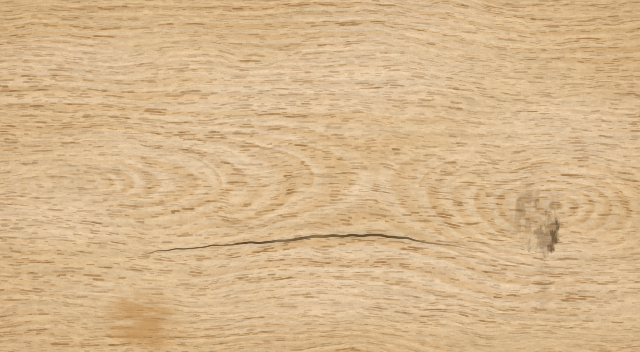
This texture is drawn by a Shadertoy shader. Its source:

```glsl
// Pale oak board: looping growth rings, fine pores, a knot, a thin crack and a stain.

const vec3 BASE_WOOD  = vec3(0.878, 0.762, 0.600);
const vec3 PALE_WOOD  = vec3(0.912, 0.815, 0.695);
const vec3 RING_WOOD  = vec3(0.780, 0.605, 0.385);
const vec3 PORE_WOOD  = vec3(0.600, 0.435, 0.255);
const vec3 STAIN_WOOD = vec3(0.720, 0.500, 0.250);
const vec3 KNOT_WOOD  = vec3(0.400, 0.310, 0.210);
const vec3 CRACK_WOOD = vec3(0.310, 0.235, 0.135);

const float RING_COUNT = 42.0;
const float RING_DEPTH = 0.55;
const float PORE_DEPTH = 0.55;
const float FIBRE_DEPTH = 0.075;
const float LOOP_REACH = 0.21;
const vec2 KNOT_POS = vec2(1.55, 0.325);
const vec2 STAIN_POS = vec2(0.41, 0.09);

float hash(vec2 p) {
    vec3 q = fract(vec3(p.xyx) * 0.1031);
    q += dot(q, q.yzx + 33.33);
    return fract((q.x + q.y) * q.z);
}

float noise(vec2 p) {
    vec2 cell = floor(p), f = fract(p);
    f = f * f * (3.0 - 2.0 * f);
    return mix(mix(hash(cell), hash(cell + vec2(1, 0)), f.x),
               mix(hash(cell + vec2(0, 1)), hash(cell + vec2(1, 1)), f.x), f.y);
}

float fbm(vec2 p) {
    float sum = 0.0, gain = 0.5;
    for (int i = 0; i < 4; i++) {
        sum += gain * noise(p);
        p = p * 2.03 + 17.7;
        gain *= 0.5;
    }
    return sum / 0.9375;
}

float bump(vec2 p, vec2 centre, vec2 size) {
    vec2 d = (p - centre) / size;
    return exp(-dot(d, d));
}

// x: ring distance, looping round two hearts on one axis. y: height along the fibres.
vec2 growthField(vec2 p) {
    p.y += 0.050 * (fbm(p * vec2(2.0, 3.0) + 4.0) - 0.5);
    p.y += 0.016 * (noise(p * vec2(7.0, 12.0)) - 0.5) + 0.005 * (noise(p * vec2(24.0, 36.0)) - 0.5);
    float dy = p.y - 0.485 + 0.075 * smoothstep(1.0, 1.5, p.x);
    float slope = min(0.34 * abs(p.x - 0.24), 0.55 * abs(p.x - 1.58));
    float along = LOOP_REACH * tanh(slope / LOOP_REACH);
    float ring = sqrt(dy * dy + along * along * exp(-dy * dy / 0.055));
    return vec2(ring, mix(p.y, 0.485 + ring * dy / (abs(dy) + 0.14), 0.4));
}

// Growth rings: a slow rise and a quick fall, with uneven strength.
float rings(vec2 p, float h) {
    float side = step(0.47, p.y) * smoothstep(0.1, 0.2, h);
    float phase = h * RING_COUNT + 1.8 * noise(vec2(p.x * 1.2 + 9.0 * side, h * 10.0));
    float t = fract(phase);
    float line = smoothstep(0.10, 0.74, t) * (1.0 - smoothstep(0.80, 1.0, t));
    float strength = 0.35 + 0.65 * hash(vec2(floor(phase), 7.0));
    float patches = smoothstep(0.25, 0.70, fbm(p * vec2(2.2, 7.0) + 9.0));
    return line * strength * (0.35 + 0.65 * patches);
}

// Rows of thin dashes of random length, place and darkness.
float dashes(vec2 p, float rows, float cellLength, float density) {
    float row = floor(p.y * rows);
    float x = p.x / cellLength + 31.0 * hash(vec2(row, 3.0));
    vec2 cell = vec2(floor(x), row);
    float extent = 0.15 + 0.33 * hash(cell + 11.0);
    float across = abs(fract(p.y * rows) - 0.5);
    float along = abs(fract(x) - 0.5);
    float body = (1.0 - smoothstep(extent * 0.6, extent, along)) * (1.0 - smoothstep(0.16, 0.48, across));
    return body * step(hash(cell + 57.0), density) * (0.35 + 0.65 * hash(cell + 83.0));
}

// Thin arched crack, broken in darkness and fading to both ends.
float crack(vec2 p) {
    float dx = p.x - 1.0;
    float arch = 0.325 - (dx < 0.0 ? 0.15 : 0.25) * dx * dx;
    arch += 0.014 * (noise(vec2(p.x * 9.0, 2.0)) - 0.5) + 0.004 * (noise(vec2(p.x * 38.0, 6.0)) - 0.5);
    float middle = smoothstep(0.55, 0.75, p.x) * (1.0 - smoothstep(1.05, 1.30, p.x));
    float width = 0.0004 + 0.0017 * middle * (0.4 + noise(vec2(p.x * 14.0, 3.0)));
    float ends = smoothstep(0.36, 0.52, p.x) * (1.0 - smoothstep(1.18, 1.38, p.x));
    float ink = ends * (0.5 + 0.5 * noise(vec2(p.x * 20.0, 8.0)));
    float soft = 0.0012 + 0.5 / iResolution.y;
    float d = abs(p.y - arch);
    return ink * (0.95 * (1.0 - smoothstep(width, width + soft, d)) + 0.12 * exp(-d * 130.0));
}

// Ragged, split core with a grey halo above and a faint streak below.
float knot(vec2 p) {
    vec2 d = p - KNOT_POS;
    d.x -= 0.25 * d.y;
    float ragged = fbm(p * vec2(60.0, 38.0));
    float core = 1.0 - smoothstep(0.5, 1.15, length(d / vec2(0.036, 0.056)) + 1.6 * (ragged - 0.45));
    float halo = bump(p, KNOT_POS + vec2(-0.03, 0.07), vec2(0.07, 0.06));
    float streak = bump(p, KNOT_POS - vec2(0.005, 0.12), vec2(0.016, 0.10));
    float splits = smoothstep(0.45, 0.65, fbm(p * vec2(70.0, 25.0) + 5.0));
    return core * (0.35 + 0.5 * splits) + halo * (0.10 + 0.3 * splits) + 0.22 * streak * ragged;
}

void mainImage(out vec4 fragColor, in vec2 fragCoord) {
    vec2 p = fragCoord / iResolution.y;
    vec2 field = growthField(p);
    vec2 grain = vec2(p.x, field.y);

    // Broad tone and growth rings
    float cloud = fbm(p * vec2(1.8, 5.0) + 21.0);
    float ring = rings(p, field.x);
    vec3 color = mix(BASE_WOOD, PALE_WOOD, smoothstep(0.38, 0.75, cloud) * 0.6);
    color = mix(color, RING_WOOD, RING_DEPTH * ring);

    // Fibres and pores, the pores crowding on the rings
    float fibre = noise(grain * vec2(9.0, 170.0)) + noise(grain * vec2(70.0, 270.0)) - 1.0;
    float speckle = noise(p * 280.0) - 0.5;
    color *= 1.0 + FIBRE_DEPTH * (fibre + 0.7 * speckle);
    float pores = dashes(grain, 150.0, 0.085, 0.36) + 0.8 * dashes(grain + 0.37, 205.0, 0.04, 0.42);
    float crowding = 0.35 + 0.9 * ring + 0.5 * noise(p * vec2(2.5, 8.0) + 40.0);
    color = mix(color, PORE_WOOD, clamp(PORE_DEPTH * crowding * pores, 0.0, 0.8));

    // Stain, knot and crack
    float streaks = smoothstep(0.30, 0.70, fbm(p * vec2(12.0, 60.0)));
    float stain = smoothstep(0.25, 0.75, bump(p, STAIN_POS, vec2(0.12, 0.09)) + 0.5 * (fbm(p * 14.0) - 0.5));
    color = mix(color, STAIN_WOOD, stain * (0.10 + 0.40 * streaks));
    color = mix(color, KNOT_WOOD, clamp(knot(p), 0.0, 0.85));
    color = mix(color, CRACK_WOOD, clamp(crack(p), 0.0, 0.9));

    // Slightly deeper tone toward the borders
    vec2 edge = 2.0 * fragCoord / iResolution.xy - 1.0;
    color *= 1.0 - vec3(0.03, 0.045, 0.07) * dot(edge * edge, edge * edge);
    fragColor = vec4(color, 1.0);
}
```
